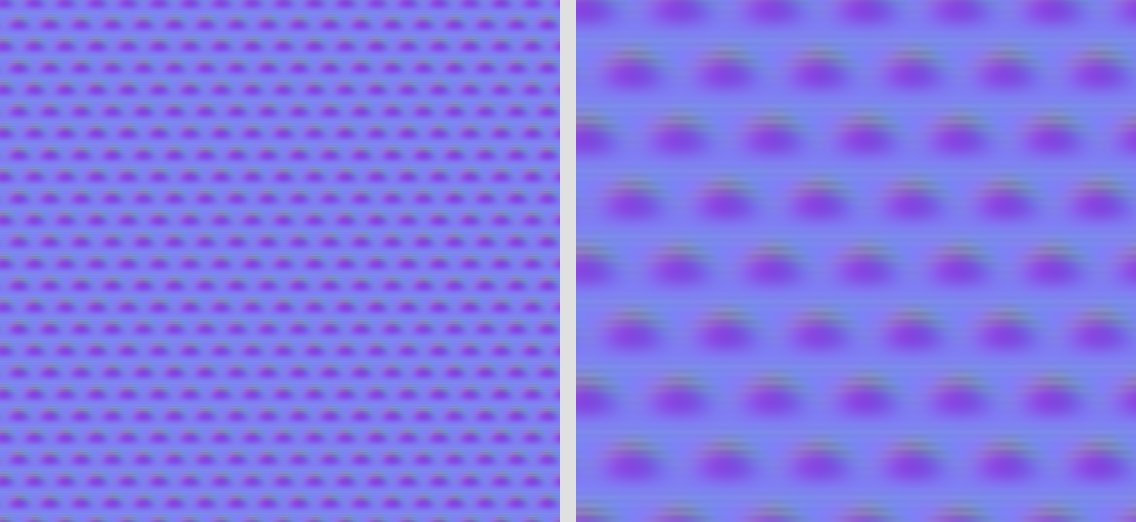
Left, the full canvas; right, a detail of the centre.
Write a Shadertoy shader that draws this texture map.

```glsl
// Tiling normal map of staggered rows of soft, domed dimples.

const vec2 GRID = vec2(18.0, 24.0);          // dots across, rows down (rows even)
const vec2 GRID_SHIFT = vec2(0.125, -0.15);  // phase of the lattice, in cells
const vec2 CELL = vec2(1.0, 0.70);           // cell size, in column pitches

const vec3 FLAT_COLOR = vec3(0.500, 0.500, 0.966);
const vec3 SLOPE_TINT = vec3(0.005, -0.222, -0.085);  // lower, purple slope
const vec3 RIM_TINT   = vec3(0.014, 0.038, -0.205);   // upper, grey rim
const vec3 SIDE_TINT  = vec3(-0.070, 0.045, -0.008);  // left to right lean
const vec3 BAND_TINT  = vec3(-0.008, 0.032, -0.040);  // strip between rows

const vec2 SLOPE_SIZE = vec2(0.305, 0.175);
const vec2 RIM_SIZE   = vec2(0.340, 0.110);
const vec2 SIDE_SIZE  = vec2(0.320, 0.200);
const float SLOPE_PLATEAU = 1.25;            // above 1 flattens the middle
const float RIM_HEIGHT  = 0.220;
const float RIM_DROOP   = 0.90;
const float SLOPE_DROOP = 0.35;
const float BAND_HEIGHT = 0.36;
const float BAND_SIZE   = 0.10;
const float STREAKS_PER_ROW = 8.0;
const float STREAK_GAIN = 0.024;
const float VARIATION = 0.06;                // strength change between dots
const float TAU = 6.2831853;

float hash21(vec2 p) {
    vec3 q = fract(p.xyx * vec3(0.1031, 0.1030, 0.0973));
    q += dot(q, q.yzx + 33.33);
    return fract((q.x + q.y) * q.z);
}

float blob(vec2 p, vec2 size, float plateau) {
    p /= size;
    return exp(-pow(dot(p, p) + 1e-6, plateau));
}

// Colour offset of one dimple; p is measured from its centre, y up.
vec3 dimple(vec2 p, float streak, float strength) {
    float bend = p.x * p.x;
    vec2 slopePos = p + vec2(0.0, SLOPE_DROOP * bend);
    float slope = blob(slopePos, SLOPE_SIZE, SLOPE_PLATEAU);
    vec2 rimPos = p - vec2(0.015, RIM_HEIGHT - RIM_DROOP * bend);
    float rim = blob(rimPos, RIM_SIZE, 1.0);
    vec2 sidePos = p - vec2(0.0, 0.12);
    float side = 2.0 * sidePos.x / SIDE_SIZE.x * blob(sidePos, SIDE_SIZE, 1.0);
    vec3 tint = SLOPE_TINT * slope + RIM_TINT * rim + SIDE_TINT * side;
    return strength * (tint + STREAK_GAIN * streak * rim);
}

void mainImage(out vec4 fragColor, in vec2 fragCoord) {
    vec2 cellPos = fragCoord / iResolution.xy * GRID - GRID_SHIFT;
    float streak = sin(TAU * STREAKS_PER_ROW * cellPos.y);
    float nearestRow = floor(cellPos.y + 0.5);
    vec3 color = FLAT_COLOR;

    // Sum the nearest dots of the three closest rows
    for (int j = -1; j <= 1; j++) {
        float row = nearestRow + float(j);
        float stagger = 0.5 * mod(row, 2.0);
        float dy = (cellPos.y - row) * CELL.y;

        // Pale strip above each row
        float band = (dy - BAND_HEIGHT) / BAND_SIZE;
        color += (BAND_TINT + 0.35 * STREAK_GAIN * streak) * exp(-band * band);

        float nearestColumn = floor(cellPos.x - stagger + 0.5);
        for (int i = -1; i <= 1; i++) {
            float column = nearestColumn + float(i);
            float dx = (cellPos.x - stagger - column) * CELL.x;
            float random = hash21(mod(vec2(column, row), GRID));
            float strength = 1.0 + VARIATION * (random - 0.5);
            color += dimple(vec2(dx, dy), streak, strength);
        }
    }

    fragColor = vec4(clamp(color, 0.0, 1.0), 1.0);
}
```
